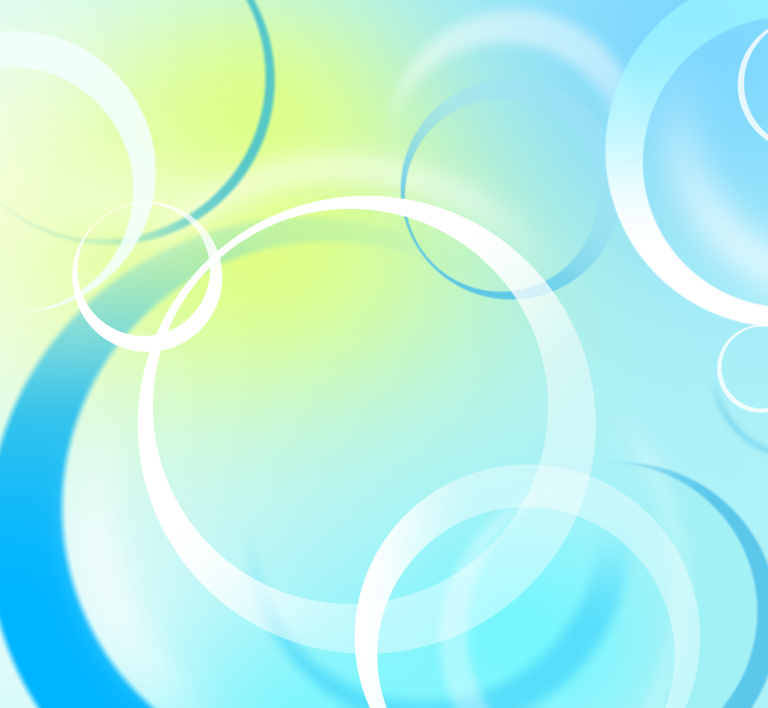
This background is drawn by a WebGL 1 fragment shader. Its source:

```glsl
precision highp float;
// Translucent white and blue crescent rings over a soft lime, sky and cyan gradient.

uniform vec2 u_resolution;

// Filled disc (xy centre, z radius) with an edge at least one pixel soft.
float disc(vec2 p, vec3 circle, float blur) {
  float soft = max(blur, 0.8 / u_resolution.y);
  return 1.0 - smoothstep(-soft, soft, length(p - circle.xy) - circle.z);
}

// Outer disc with an off-centre hole, giving a band of varying width.
float crescent(vec2 p, vec3 outer, vec3 hole, float blur) {
  return disc(p, outer, blur) * (1.0 - disc(p, hole, blur));
}

// Elliptical colour cloud.
float cloud(vec2 p, vec2 centre, vec2 radius) {
  vec2 d = (p - centre) / radius;
  return exp(-dot(d, d));
}

// Circular line that falls off smoothly on both sides.
float glowArc(vec2 p, vec3 circle, float width) {
  float d = (length(p - circle.xy) - circle.z) / width;
  return exp(-d * d);
}

vec3 backdrop(vec2 p) {
  vec3 lime = vec3(0.88, 1.0, 0.48);
  vec3 cyan = vec3(0.42, 0.97, 1.0);
  vec3 color = vec3(0.69, 0.95, 0.97);
  color = mix(color, vec3(0.49, 0.84, 1.0), cloud(p, vec2(0.98, 0.06), vec2(0.34, 0.33)));
  color = mix(color, vec3(0.97, 1.0, 0.94), cloud(p, vec2(0.0, 0.3), vec2(0.36, 0.46)));
  color = mix(color, vec3(0.92, 0.99, 0.98), 0.8 * cloud(p, vec2(0.06, 0.9), vec2(0.24)));
  color = mix(color, lime, 0.8 * cloud(p, vec2(0.36, 0.15), vec2(0.21, 0.16)));
  color = mix(color, lime, 0.9 * cloud(p, vec2(0.36, 0.36), vec2(0.33, 0.22)));
  color = mix(color, vec3(0.97, 1.0, 0.9), 0.5 * cloud(p, vec2(0.2, 0.28), vec2(0.15, 0.06)));
  color = mix(color, cyan, 0.85 * cloud(p, vec2(0.74, 0.9), vec2(0.2, 0.17)));
  return mix(color, cyan, 0.75 * cloud(p, vec2(0.45, 1.03), vec2(0.22, 0.16)));
}

void main() {
  // Units of the canvas height, y measured down from the top.
  vec2 p = vec2(gl_FragCoord.x, u_resolution.y - gl_FragCoord.y) / u_resolution.y;
  vec3 white = vec3(1.0);
  vec3 azure = vec3(0.3, 0.75, 0.91);
  vec3 color = backdrop(p);
  float band;

  // Broad blue crescent on the left, dissolving towards its top.
  band = crescent(p, vec3(0.431, 0.756, 0.449), vec3(0.464, 0.717, 0.376), 0.007);
  band *= min(1.0, 0.25 + 0.8 * smoothstep(0.26, 0.64, p.y));
  band *= 1.0 - smoothstep(0.3, 0.7, p.x);
  vec3 deepBlue = mix(vec3(0.45, 0.83, 0.84), vec3(0.0, 0.71, 1.0), smoothstep(0.3, 0.85, p.y));
  color = mix(color, deepBlue, band);

  // Hazy white arcs.
  band = glowArc(p, vec3(0.464, 0.717, 0.33), 0.04);
  band *= smoothstep(0.55, 0.78, p.y) * (1.0 - smoothstep(0.14, 0.34, p.x));
  color = mix(color, white, 0.5 * band);
  band = glowArc(p, vec3(0.48, 0.593, 0.355), 0.03) * (1.0 - smoothstep(0.24, 0.42, p.y));
  color = mix(color, white, 0.45 * band);
  band = crescent(p, vec3(0.727, 0.191, 0.177), vec3(0.713, 0.226, 0.165), 0.016);
  color = mix(color, white, 0.45 * band * (1.0 - smoothstep(0.08, 0.24, p.y)));
  band = glowArc(p, vec3(1.215, 0.155, 0.256), 0.04) * smoothstep(0.04, 0.36, p.y);
  color = mix(color, white, 0.55 * band);
  band = glowArc(p, vec3(0.593, 0.833, 0.37), 0.02) * smoothstep(0.8, 0.95, p.x);
  color = mix(color, white, 0.35 * band * smoothstep(0.55, 0.7, p.y));

  // Lower right disc, its blue rim and the blurred bands inside.
  color = mix(color, vec3(0.6, 0.94, 0.95), 0.5 * disc(p, vec3(0.859, 0.864, 0.21), 0.002)
    * smoothstep(0.85, 0.98, p.x));
  band = crescent(p, vec3(0.876, 0.876, 0.223), vec3(0.859, 0.864, 0.2105), 0.003);
  color = mix(color, azure, 0.85 * band * smoothstep(0.8, 1.02, p.x));
  band = crescent(p, vec3(0.621, 0.763, 0.268), vec3(0.6, 0.749, 0.243), 0.016);
  color = mix(color, vec3(0.25, 0.82, 0.98), 0.65 * band * smoothstep(0.72, 0.9, p.y));
  band = crescent(p, vec3(0.847, 0.904, 0.226), vec3(0.875, 0.89, 0.215), 0.012);
  color = mix(color, white, 0.35 * band * (1.0 - smoothstep(0.68, 0.85, p.x)));

  // Thin blue rings.
  band = crescent(p, vec3(0.155, 0.113, 0.233), vec3(0.145, 0.108, 0.23), 0.004);
  color = mix(color, vec3(0.28, 0.76, 0.8), band * (0.2 + 0.7 * smoothstep(0.12, 0.36, p.x)));
  band = crescent(p, vec3(0.722, 0.267, 0.156), vec3(0.708, 0.276, 0.136), 0.002);
  float rim = smoothstep(-0.1, 0.18, p.y - 0.267 - 0.7 * (p.x - 0.722));
  color = mix(color, mix(vec3(0.62, 0.88, 0.97), azure, rim), band * mix(0.5, 0.85, rim));
  band = glowArc(p, vec3(1.13, 0.523, 0.122), 0.006) * smoothstep(0.52, 0.6, p.y);
  color = mix(color, azure, 0.35 * band);

  // White rings, each clearer on one side.
  band = crescent(p, vec3(0.021, 0.243, 0.199), vec3(0.014, 0.268, 0.174), 0.002);
  color = mix(color, vec3(0.95, 1.0, 1.0), 0.85 * band);
  band = crescent(p, vec3(0.518, 0.6, 0.3235), vec3(0.495, 0.574, 0.279), 0.001);
  color = mix(color, white, band * mix(1.0, 0.4, smoothstep(0.95, 1.4, p.x + p.y)));
  band = crescent(p, vec3(0.745, 0.9, 0.244), vec3(0.743, 0.926, 0.21), 0.001);
  color = mix(color, white, band * mix(1.0, 0.38, smoothstep(0.5, 0.68, p.x)));
  band = crescent(p, vec3(0.208, 0.391, 0.106), vec3(0.203, 0.381, 0.0935), 0.001);
  color = mix(color, white, band * mix(0.7, 1.0, smoothstep(0.3, 0.42, p.y)));
  band = crescent(p, vec3(1.105, 0.212, 0.25), vec3(1.113, 0.229, 0.205), 0.002);
  float clarity = smoothstep(0.02, 0.36, p.y);
  color = mix(color, mix(vec3(0.6, 0.96, 1.0), white, clarity), band * mix(0.75, 1.0, clarity));
  band = crescent(p, vec3(1.075, 0.521, 0.062), vec3(1.077, 0.519, 0.058), 0.001);
  band += crescent(p, vec3(1.137, 0.12, 0.095), vec3(1.145, 0.118, 0.094), 0.001);
  color = mix(color, white, 0.8 * min(band, 1.0));

  gl_FragColor = vec4(color, 1.0);
}
```
